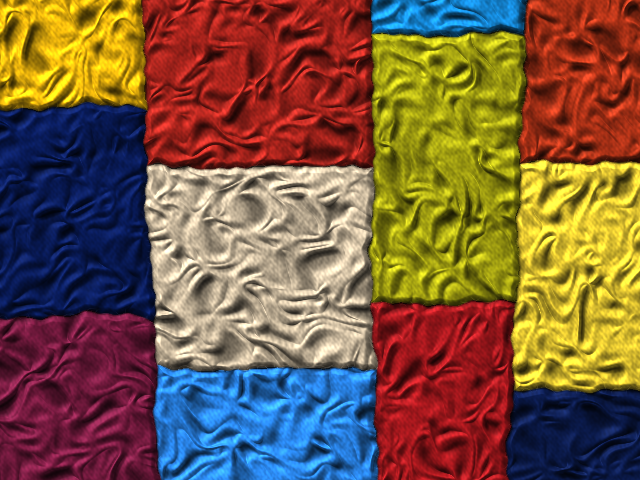
Give the GLSL for this texture, as a Shadertoy shader.

```glsl
// Patchwork of crumpled cloth: four columns of three puckered, coloured swatches.
#define FOLD_SCALE 14.5    // winding folds per canvas height
#define FOLD_WARP 0.65     // how much the folds meander
#define FOLD_TIGHTNESS 15.0 // narrowness of each fold
#define RELIEF 0.022       // steepness of the folds
#define RIM_WIDTH 0.014    // width of the tucked swatch rim
#define SEAM_WOBBLE 0.016  // raggedness of the seams
#define WEAVE_COUNT 135.0  // twill lines per canvas height
#define WEAVE_DEPTH 0.035
#define SHADOW_REACH 0.014 // length of the shadow behind a fold
#define SHADOW_DEPTH 0.42
#define SHEEN 0.24
#define LIGHT_DIR vec3(-0.36, 0.62, 0.70)

// Seams: column position and lean, then the two row heights of each column
const vec3 SEAM_X = vec3(0.332, 0.782, 1.060);
const vec3 SEAM_LEAN = vec3(-0.038, -0.010, 0.038);
const vec4 LOWER_ROW = vec4(0.340, 0.232, 0.370, 0.185);
const vec4 UPPER_ROW = vec4(0.774, 0.653, 0.930, 0.660);

// Dyes of each column, bottom to top
const vec3 DYES[12] = vec3[12](
    vec3(0.45, 0.10, 0.24), vec3(0.03, 0.10, 0.34), vec3(0.98, 0.75, 0.05),
    vec3(0.17, 0.54, 0.95), vec3(0.81, 0.74, 0.63), vec3(0.67, 0.14, 0.11),
    vec3(0.64, 0.09, 0.11), vec3(0.66, 0.65, 0.07), vec3(0.08, 0.53, 0.84),
    vec3(0.04, 0.10, 0.29), vec3(0.93, 0.81, 0.20), vec3(0.70, 0.20, 0.09));

struct Swatch { vec3 dye; float edge; float id; };

vec2 hashGradient(vec2 cell) {
    vec3 h = fract(cell.xyx * vec3(0.1031, 0.1030, 0.0973));
    h += dot(h, h.yzx + 33.33);
    float angle = 6.2832 * fract((h.x + h.y) * h.z);
    return vec2(cos(angle), sin(angle));
}

float noise(vec2 p) {
    vec2 i = floor(p), f = fract(p);
    vec2 u = f * f * f * (f * (f * 6.0 - 15.0) + 10.0);
    vec2 e = vec2(0.0, 1.0);
    float a = dot(hashGradient(i), f);
    float b = dot(hashGradient(i + e.yx), f - e.yx);
    float c = dot(hashGradient(i + e.xy), f - e.xy);
    float d = dot(hashGradient(i + e.yy), f - e.yy);
    return mix(mix(a, b, u.x), mix(c, d, u.x), u.y);
}

// Ragged offset along a seam: slow waves plus small puckers
float wobble(float t, float seed) {
    return SEAM_WOBBLE * (noise(vec2(t * 8.0, seed)) + 0.6 * noise(vec2(t * 32.0, seed)));
}

// Dye, distance to the nearest seam, and number of the swatch at p
Swatch findSwatch(vec2 p) {
    float px = 1.0 / iResolution.y;
    Swatch s = Swatch(vec3(0.0), 1.0, 0.0);
    float columnEdge = 1.0, rowEdge = 1.0;
    for (int c = 0; c < 4; c++) {
        float fromLeft = 1.0;
        if (c > 0) {
            float seam = SEAM_X[c - 1] + SEAM_LEAN[c - 1] * p.y;
            fromLeft = p.x - seam - wobble(p.y, float(c) * 7.3);
            columnEdge = min(columnEdge, abs(fromLeft));
        }
        float bend = wobble(p.x, float(c) * 5.7 + 40.4);
        vec2 rise = p.y - bend - vec2(LOWER_ROW[c], UPPER_ROW[c]);
        vec2 cover = smoothstep(-px, px, rise);
        vec3 dye = mix(DYES[c * 3], DYES[c * 3 + 1], cover.x);
        dye = mix(dye, DYES[c * 3 + 2], cover.y);
        s.dye = mix(s.dye, dye, smoothstep(-px, px, fromLeft));
        if (fromLeft > 0.0) {
            rowEdge = min(abs(rise.x), abs(rise.y));
            s.id = float(c * 3) + step(0.0, rise.x) + step(0.0, rise.y);
        }
    }
    s.edge = min(columnEdge, rowEdge);
    return s;
}

// Round winding cord along the zero line of a noise field
float cord(vec2 q) {
    float n = noise(q);
    return exp(-FOLD_TIGHTNESS * n * n);
}

// Two layers of overlapping cords, turned differently in each swatch
float folds(vec2 p, float id) {
    float angle = id * 2.4;
    mat2 turn = mat2(cos(angle), sin(angle), -sin(angle), cos(angle));
    vec2 q = turn * p * FOLD_SCALE * vec2(0.9, 1.12) + id * 17.3;
    q += FOLD_WARP * vec2(noise(q * 0.8), noise(q * 0.8 + 31.7));
    float swell = 0.9 + 0.5 * noise(q * 0.6 + 5.2);
    float crumple = 0.15 * noise(q * 2.3 + 3.1);
    float a = cord(q), b = 0.85 * cord(q.yx * 1.1 + 9.4);
    float overlap = 0.5 * (a + b + sqrt((a - b) * (a - b) + 0.012));
    return swell * overlap + crumple;
}

float clothHeight(vec2 p) {
    Swatch s = findSwatch(p);
    return folds(p, s.id) * mix(0.45, 1.0, smoothstep(0.0, RIM_WIDTH, s.edge));
}

void mainImage(out vec4 fragColor, in vec2 fragCoord) {
    vec2 p = fragCoord / iResolution.y;
    Swatch s = findSwatch(p);

    // Surface normal from the height field
    vec2 e = vec2(0.0018, 0.0);
    float h = clothHeight(p);
    vec2 slope = vec2(clothHeight(p + e.xy) - h, clothHeight(p + e.yx) - h) / e.x;
    vec3 normal = normalize(vec3(-slope * RELIEF, 1.0));

    // Raking light, hollows, shadows behind folds and a soft sheen
    vec3 light = normalize(LIGHT_DIR);
    float lit = max(dot(normal, light), 0.0);
    float blocker = clothHeight(p + SHADOW_REACH * normalize(light.xy)) - h;
    float openness = mix(0.6, 1.0, smoothstep(0.05, 0.7, h));
    openness *= 1.0 - SHADOW_DEPTH * smoothstep(0.1, 0.65, blocker);
    float shade = (0.42 + 0.76 * lit) * openness;
    float gloss = SHEEN * pow(lit, 9.0) * openness;

    // Fine twill and grain; the dye is slightly uneven
    float twill = sin(6.2832 * WEAVE_COUNT * (p.x * 0.75 + p.y * 0.65 + h * 0.006));
    float grain = 0.22 * noise(p * vec2(150.0, 110.0)) + 0.12 * noise(p * 5.0);
    shade *= 1.0 + WEAVE_DEPTH * twill + grain;

    // Shadowed seam line with a few pale frayed fibres
    shade *= mix(0.68, 1.0, smoothstep(0.0, 0.005, s.edge));
    float fibre = 1.0 - smoothstep(0.0, 0.07, abs(noise(p * 42.0)));
    fibre *= 1.0 - smoothstep(0.002, 0.010, s.edge);
    vec3 color = s.dye * shade + gloss * mix(s.dye, vec3(0.8), 0.3);
    color += fibre * 0.12 * mix(s.dye, vec3(0.8), 0.4);
    fragColor = vec4(clamp(color, 0.0, 1.0), 1.0);
}
```
